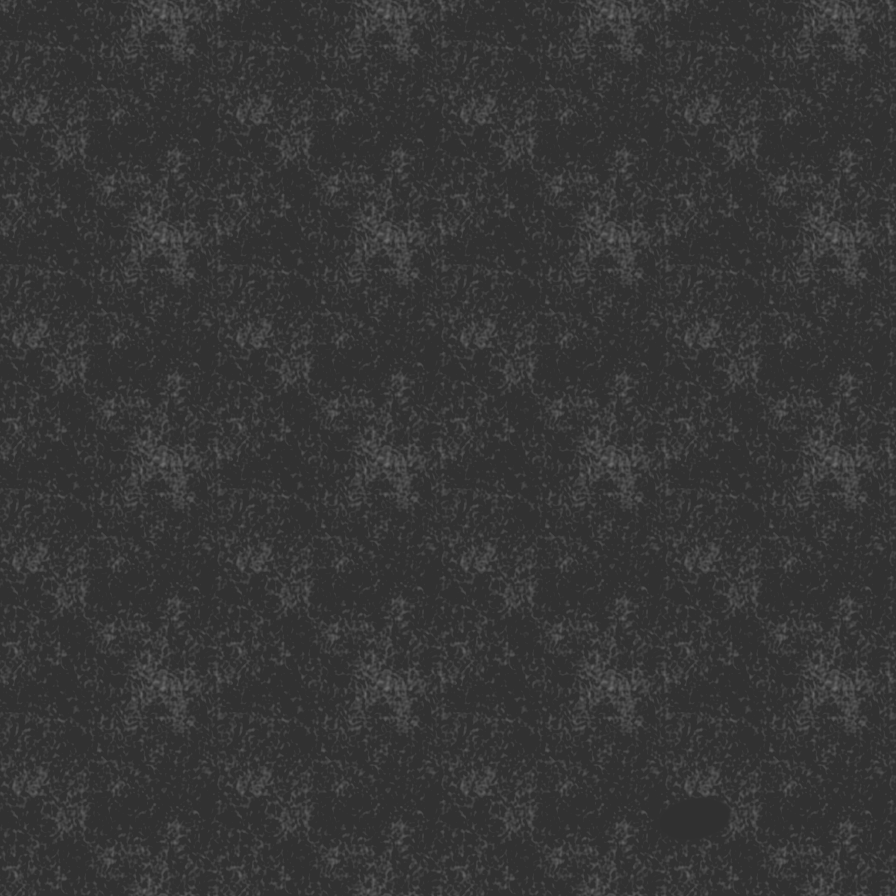
A Shadertoy shader for this texture:

```glsl
// Unit gradient at a lattice point, wrapped to the period
vec2 gradient(vec2 cell, vec2 period) {
    cell = floor(mod(cell + 0.5, period));
    vec3 h = fract(cell.xyx * vec3(0.1031, 0.1030, 0.0973) + period.x * 0.0137);
    h += dot(h, h.yzx + 33.33);
    float angle = 6.2832 * fract((h.x + h.y) * h.z);
    return vec2(cos(angle), sin(angle));
}

// Gradient noise that repeats once per unit square
float wrapNoise(vec2 uv, vec2 period) {
    vec2 p = uv * period, i = floor(p), f = p - i;
    vec2 w = f * f * f * (f * (f * 6.0 - 15.0) + 10.0);
    vec2 e = vec2(1, 0);
    float a = dot(gradient(i, period), f);
    float b = dot(gradient(i + e.xy, period), f - e.xy);
    float c = dot(gradient(i + e.yx, period), f - e.yx);
    float d = dot(gradient(i + e.xx, period), f - e.xx);
    return mix(mix(a, b, w.x), mix(c, d, w.x), w.y);
}

// Worn areas of one tile: centre, radius, strength
const vec4 patches[10] = vec4[10](
    vec4(0.75, 0.00, 0.21, 0.42), vec4(0.08, 0.58, 0.16, 0.36),
    vec4(0.31, 0.33, 0.08, 0.50), vec4(0.07, 0.06, 0.11, 0.30),
    vec4(0.46, 0.16, 0.06, 0.38), vec4(0.81, 0.77, 0.05, 0.42),
    vec4(0.60, 0.82, 0.14, 0.22), vec4(0.50, 0.52, 0.14, 0.15),
    vec4(0.20, 0.47, 0.11, 0.24), vec4(0.78, 0.22, 0.09, 0.18));

float wear(vec2 tile) {
    float sum = 0.0;
    for (int k = 0; k < 10; k++) {
        vec2 d = fract(tile - patches[k].xy + 0.5) - 0.5;
        sum += patches[k].w * exp(-dot(d, d) / (patches[k].z * patches[k].z));
    }
    return sum;
}

void mainImage(out vec4 fragColor, in vec2 fragCoord) {
    vec2 uv = fragCoord / iResolution.xy;
    vec2 tile = fract(uv * 4.0);

    // Ragged outlines
    vec2 warp = vec2(wrapNoise(tile, vec2(11)), wrapNoise(tile, vec2(13)));
    vec2 bent = tile + 0.03 * warp;

    // Cloudy mottling
    float mottle = 0.45 * wrapNoise(bent, vec2(7))
                 + 0.42 * wrapNoise(bent, vec2(17, 15))
                 + 0.36 * wrapNoise(bent, vec2(31, 27));

    // Fine scratchy grain
    float grain = 0.75 * wrapNoise(bent, vec2(53, 43))
                + 0.75 * wrapNoise(tile + 0.01 * warp.yx, vec2(67, 61));

    float scuff = max(wear(bent) - 0.14 + mottle + grain, 0.0);
    float shade = 0.194 + 0.17 * scuff;

    // Single smooth oval blot
    vec2 o = uv - vec2(0.775, 0.086);
    o.y -= 0.12 * o.x;
    float blot = 1.0 - smoothstep(0.9, 1.06, length(o / vec2(0.042, 0.024)));
    shade = mix(shade, 0.19, blot);

    fragColor = vec4(vec3(min(shade, 0.42)), 1.0);
}
```
